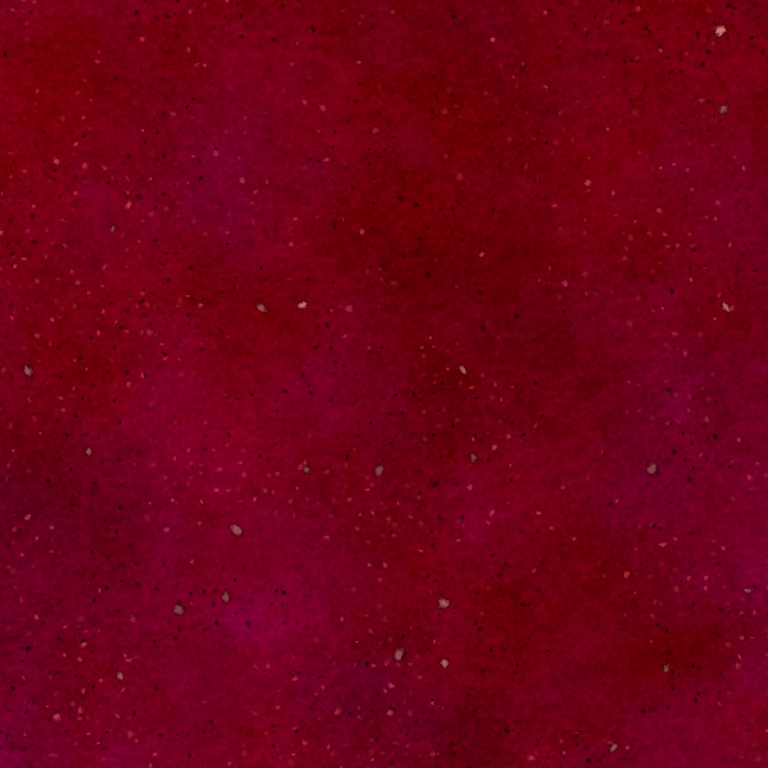
A WebGL 1 fragment shader for this texture:

```glsl
precision highp float;
// Deep crimson velvety surface with cloudy mottling, fine grain and pale flecks.

uniform vec2 u_resolution;

float hash(vec2 p) {
  vec3 q = fract(p.xyx * 0.1031);
  q += dot(q, q.yzx + 33.33);
  return fract((q.x + q.y) * q.z);
}

float valueNoise(vec2 p) {
  vec2 cell = floor(p);
  vec2 f = fract(p);
  f = f * f * f * (f * (f * 6.0 - 15.0) + 10.0);
  float low = mix(hash(cell), hash(cell + vec2(1.0, 0.0)), f.x);
  float high = mix(hash(cell + vec2(0.0, 1.0)), hash(cell + 1.0), f.x);
  return mix(low, high, f.y);
}

// Centred fractal noise; the rotation hides the lattice.
float clouds(vec2 p) {
  float sum = 0.0;
  float weight = 0.5;
  for (int i = 0; i < 7; i++) {
    sum += weight * (valueNoise(p) - 0.5);
    p = mat2(1.6, 1.2, -1.2, 1.6) * p + 17.3;
    weight *= 0.64;
  }
  return sum;
}

// One soft irregular fleck per chosen cell: x = body, y = surrounding halo.
vec2 flecks(vec2 uv, float cells, float chance, float radius, float seed) {
  vec2 cell = floor(uv * cells);
  vec2 id = cell + seed;
  float present = step(hash(id + 3.7), chance);
  vec2 centre = 0.2 + 0.6 * vec2(hash(id + 11.1), hash(id + 29.3));
  vec2 d = (fract(uv * cells) - centre) / cells;

  float turn = 6.2832 * hash(id + 47.9);
  vec2 axis = vec2(cos(turn), sin(turn));
  d = vec2(dot(d, axis), dot(d, vec2(-axis.y, axis.x)));
  d.y *= 1.0 + 0.8 * hash(id + 61.3);

  float size = radius * (0.7 + 0.5 * hash(id + 83.1));
  float lump = 0.8 * (valueNoise(d / size * 1.3 + id * 5.0) - 0.5);
  float dist = length(d) / size + lump;
  float soft = 0.45 + 0.5 / (size * min(u_resolution.x, u_resolution.y));
  float body = 1.0 - smoothstep(1.0 - soft, 1.0 + soft, dist);
  float halo = 1.0 - smoothstep(0.7, 2.4, dist);
  float strength = hash(id + 97.7);
  return present * vec2(body * mix(0.25, 1.0, strength * strength), halo);
}

void main() {
  vec2 uv = gl_FragCoord.xy / min(u_resolution.x, u_resolution.y);

  // Broad drifts of brightness and of purple tint
  float light = clouds(uv * 3.4 + 4.0);
  float tint = clouds(uv * 3.8 + 51.0);
  float red = 0.436 + 0.19 * light;
  float blue = 0.096 + 0.2 * tint + 0.16 * light + 0.06 * (0.5 - uv.y);

  // Fine pile: sideways threads, soft blotches and dust
  float pile = valueNoise(uv * vec2(80.0, 115.0)) + valueNoise(uv * vec2(150.0, 165.0) + 9.0) - 1.0;
  float dust = valueNoise(mat2(0.8, 0.6, -0.6, 0.8) * uv * 250.0 + 31.0) - 0.5;
  red += 0.045 * pile + 0.065 * dust;
  blue += 0.034 * pile + 0.045 * dust;
  vec3 color = vec3(red, 0.0, max(blue, 0.015));

  // Dark pits gathered in loose patches
  float patches = smoothstep(0.2, 0.7, valueNoise(uv * 9.0 + 70.0));
  float pits = flecks(uv, 36.0, 0.4 * patches, 0.0032, 120.0).x;
  pits = max(pits, flecks(uv + 0.37, 64.0, 0.4 * patches, 0.0026, 310.0).x);
  color *= 1.0 - 0.55 * pits;

  // Small rosy flecks, denser toward the bottom
  float density = mix(1.3, 0.6, uv.y);
  float clusters = density * smoothstep(0.1, 0.8, valueNoise(uv * 8.0 + 23.0));
  float rosy = flecks(uv + 0.13, 32.0, 0.24 * clusters, 0.0037, 510.0).x;
  rosy = max(rosy, 0.85 * flecks(uv + 0.71, 60.0, 0.3 * clusters, 0.0027, 730.0).x);
  color = mix(color, vec3(0.76, 0.24, 0.33), 0.85 * rosy);

  // Few larger pale grains in dark sockets
  vec2 grain = flecks(uv + 0.09, 11.0, 0.2 * density, 0.0052, 910.0);
  color *= 1.0 - 0.55 * grain.y;
  color = mix(color, vec3(0.84, 0.47, 0.47), sqrt(grain.x));

  gl_FragColor = vec4(color, 1.0);
}
```
